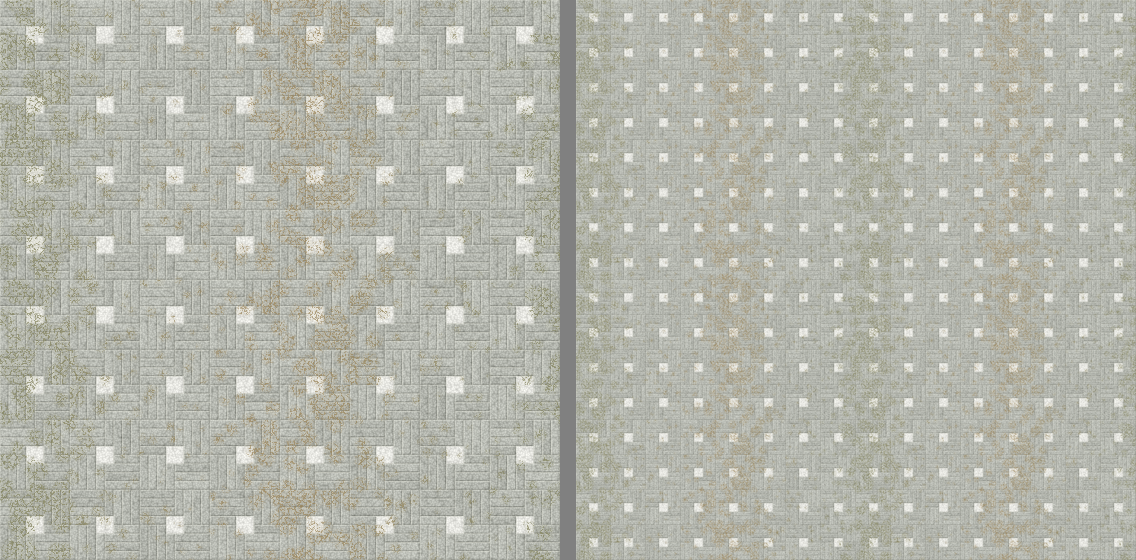
Left: one tile. Right: repeated 2 by 2.
This pattern is drawn by a three.js fragment shader. Its source:

```glsl
// Basket-weave floor of grey stone strips with white square insets and ochre stains.
varying vec2 vUv;

#define REPEATS 8.0
#define JOINT 0.05
#define BEVEL 0.13
#define SOFT 0.06
#define GRAIN 0.17
#define STRIP_VARIATION 0.05
#define STAIN_STRENGTH 0.72
#define STONE vec3(0.712, 0.722, 0.692)
#define INSET vec3(0.905, 0.905, 0.885)
#define GROUT vec3(0.80, 0.805, 0.765)
#define MOSS vec3(0.50, 0.50, 0.35)
#define OCHRE vec3(0.60, 0.51, 0.34)

const float TAU = 6.2831853;

vec2 hash2(vec2 p) {
  vec3 a = fract(p.xyx * vec3(0.1031, 0.1030, 0.0973));
  a += dot(a, a.yzx + 33.33);
  return fract((a.xx + a.yz) * a.zy);
}

// Distance to the nearest scattered point; wraps after n cells.
float cellular(vec2 uv, float n, float seed) {
  vec2 p = uv * n;
  vec2 id = floor(p);
  vec2 f = fract(p);
  float d = 1.5;
  for (int j = -1; j <= 1; j++) {
    for (int i = -1; i <= 1; i++) {
      vec2 o = vec2(float(i), float(j));
      d = min(d, length(o + hash2(mod(id + o, n) + seed) - f));
    }
  }
  return d;
}

// Layered sines that bend the stain outlines.
vec2 wobble(vec2 uv) {
  vec2 a = uv.yx * TAU;
  return 0.0022 * sin(a * 61.0 + 2.0 * sin(a.yx * 23.0))
       + 0.0012 * sin(a * 139.0 + 3.0 * sin(a.yx * 47.0));
}

void main() {
  // One strip is one unit wide; a repeat is 8 units, a quadrant 4.
  vec2 p = vUv * REPEATS * 8.0;
  vec2 q = mod(p, 8.0);
  vec2 quad = floor(q / 4.0);
  vec2 slab = mod(floor(p / 4.0), REPEATS * 2.0);
  vec2 local = q - 4.0 * quad;
  bool upright = quad.x == quad.y;

  // Bounds of the piece, with x along the strip and y across it.
  vec2 l = upright ? local.yx : local;
  vec2 side = upright ? quad.yx : quad;
  vec2 corner = 3.0 * (1.0 - side);
  float row = floor(l.y);
  vec2 lo = vec2(0.0, row);
  vec2 hi = vec2(4.0, row + 1.0);
  if (row == corner.y) {
    lo.x = side.x;
    hi.x = 3.0 + side.x;
  }
  if (upright) {
    lo = lo.yx;
    hi = hi.yx;
  }
  bool inset = all(lessThan(abs(q - 4.0), vec2(1.0)));
  if (inset) {
    local = q;
    lo = vec2(3.0);
    hi = vec2(5.0);
  }
  vec2 low = local - lo;
  vec2 high = hi - local;

  // Stone body: tone per strip, soft mottling and fine grain.
  float fine = cellular(vUv, 256.0, 3.0) - 0.43;
  float coarse = cellular(vUv, 96.0, 17.0) - 0.43;
  vec2 a = vUv * TAU;
  float mottle = sin(a.x * 19.0 + 2.0 * sin(a.y * 11.0)) * sin(a.y * 23.0 + 2.0 * sin(a.x * 13.0));
  float tone = hash2(slab * 7.0 + row * 31.0).x - 0.5;
  vec3 color = inset ? INSET : STONE + STRIP_VARIATION * tone + 0.008 * mottle;
  color -= GRAIN * (fine + 0.5 * coarse);

  // Bevel: lit at the top and left, shaded at the bottom and right.
  float lit = 1.0 - smoothstep(JOINT, JOINT + BEVEL, min(low.x, high.y));
  float shade = 1.0 - smoothstep(JOINT, JOINT + BEVEL + SOFT, min(high.x, low.y));
  float relief = inset ? 0.35 : 1.0;
  color += relief * (0.05 * lit - 0.15 * shade);

  // Light grout line.
  float edge = min(min(low.x, low.y), min(high.x, high.y));
  float grout = 1.0 - smoothstep(JOINT - SOFT, JOINT + SOFT, edge);
  color = mix(color, GROUT - 0.08 * fine, 0.75 * grout);

  // Stains: broken outlines of blobs, heavier in two upright bands and on some slabs.
  float band = 0.5 + 0.5 * cos(2.0 * TAU * (vUv.x - 0.06));
  float seed = floor(hash2(slab + 5.0).x * 50.0);
  float amount = mix(0.32, 0.72, band * band) * (0.6 + 0.5 * hash2(slab + 41.0).y);
  float patchy = cellular(vUv, 26.0, 9.0);
  float mask = smoothstep(0.0, 0.3, amount - 0.9 * patchy);
  float blob = cellular(vUv + wobble(vUv), 84.0, seed) + 0.3 * coarse;
  float outline = 1.0 - smoothstep(0.03, 0.12, abs(blob - 0.46));
  float breaks = smoothstep(0.1, 0.45, fine + 0.55);
  vec3 stain = mix(MOSS, OCHRE, 0.5 - 0.5 * cos(a.x));
  color = mix(color, stain, STAIN_STRENGTH * mask * outline * breaks);
  color = mix(color, stain + 0.12, 0.12 * mask);

  gl_FragColor = vec4(clamp(color, 0.0, 1.0), 1.0);
}
```
